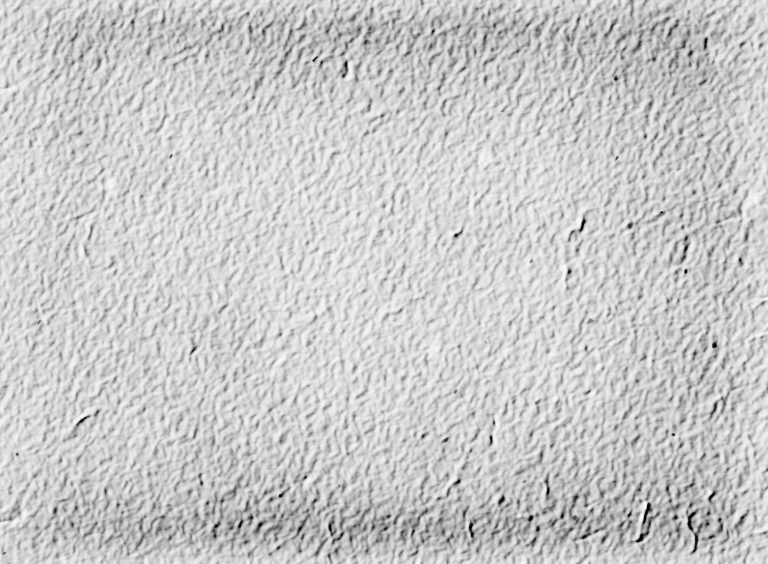
A Shadertoy shader for this texture:

```glsl
// Pale embossed plaster: slanted fine grain, scratches, pits and shaded borders.

const float BASE_DARKNESS = 0.145;            // darkness of the open middle
const float RELIEF_CONTRAST = 1.16;           // strength of the raking light
const vec2  LIGHT_STEP = vec2(-0.0028, 0.0013); // half distance towards the light
const float GRAIN_FREQ = 80.0;                // grains per canvas height
const vec2  GRAIN_STRETCH = vec2(0.78, 1.12); // along and across the grain
const float GRAIN_ANGLE = 1.1;
const float SCRATCH_CELL = 0.085;
const float SCRATCH_SHARE = 0.8;
const float SCRATCH_WIDTH = 0.0046;
const float MARK_CELL = 0.13;
const float PIT_SHARE = 0.28;
const float SMEAR_SHARE = 0.08;
const float TOP_SHADE = 0.13;
const float BOTTOM_SHADE = 0.19;
const float LEFT_SHADE = 0.03;
const float RIGHT_SHADE = 0.07;

vec2 hash22(vec2 p) {
    vec3 q = fract(p.xyx * vec3(0.1031, 0.1030, 0.0973));
    q += dot(q, q.yzx + 33.33);
    return fract((q.xx + q.yz) * q.zy);
}

// Turns v into a frame whose x axis points along the angle.
vec2 toFrame(vec2 v, float angle) {
    float c = cos(angle), s = sin(angle);
    return vec2(c * v.x + s * v.y, c * v.y - s * v.x);
}

float cornerSlope(vec2 cell, vec2 offset) {
    float a = 6.2832 * hash22(cell).x;
    return dot(vec2(cos(a), sin(a)), offset);
}

float gradientNoise(vec2 p) {
    vec2 i = floor(p), f = p - i;
    vec2 u = f * f * f * (f * (f * 6.0 - 15.0) + 10.0);
    vec2 x = vec2(1.0, 0.0);
    float low = mix(cornerSlope(i, f), cornerSlope(i + x, f - x), u.x);
    float high = mix(cornerSlope(i + x.yx, f - x.yx), cornerSlope(i + 1.0, f - 1.0), u.x);
    return mix(low, high, u.y);
}

// Wear is heaviest at the lower right.
float wear(vec2 uv) {
    float low = smoothstep(0.75, 0.45, uv.y);
    return 0.04 + low * mix(0.28, 0.96, smoothstep(0.4, 0.65, uv.x));
}

// Height of scattered crooked ridges and grooves.
float scratchHeight(vec2 p, float aspect) {
    vec2 home = floor(p / SCRATCH_CELL);
    float wobble = 0.011 * gradientNoise(p * 36.0);
    float broken = 0.8 + 1.1 * gradientNoise(p * 30.0 + 9.0);
    float height = 0.0;
    for (int j = -1; j <= 1; j++)
    for (int i = -1; i <= 1; i++) {
        vec2 cell = home + vec2(i, j);
        vec2 r = hash22(cell + 11.0), s = hash22(cell + 57.0);
        vec2 centre = (cell + r) * SCRATCH_CELL;
        if (s.x > SCRATCH_SHARE * wear(centre / vec2(aspect, 1.0))) continue;
        vec2 q = toFrame(p - centre, mix(0.2, 1.9, fract(s.y * 7.3)));
        q.y += wobble + 0.003 * sin(q.x * 70.0 + r.x * 6.28);
        float halfLength = SCRATCH_CELL * mix(0.06, 0.42, s.y);
        float d = length(vec2(max(abs(q.x) - halfLength, 0.0), q.y)) / SCRATCH_WIDTH;
        float side = r.x < 0.35 ? -1.0 : 1.0;
        height += side * mix(0.5, 1.4, r.y) * broken * exp(-d * d);
    }
    return height;
}

// Grain octaves plus scratches.
float surfaceHeight(vec2 p, float aspect) {
    vec2 warped = p + 0.006 * vec2(gradientNoise(p * 31.0), gradientNoise(p * 31.0 + 40.0));
    vec2 grain = toFrame(warped, GRAIN_ANGLE) * GRAIN_STRETCH * GRAIN_FREQ;
    float h = gradientNoise(grain);
    h += 0.50 * gradientNoise(toFrame(grain, 0.7) * 1.7 + 17.0);
    h += 0.14 * gradientNoise(toFrame(grain, 1.9) * 3.2 + 31.0);
    h += 0.60 * gradientNoise(toFrame(grain, 2.5) * 0.55 + 5.0);
    return h + scratchHeight(p, aspect);
}

// x: dark pits, y: pale smears.
vec2 scatteredMarks(vec2 p) {
    vec2 home = floor(p / MARK_CELL), marks = vec2(0.0);
    vec2 rough = p + 0.007 * gradientNoise(p * 70.0);
    for (int j = -1; j <= 1; j++)
    for (int i = -1; i <= 1; i++) {
        vec2 cell = home + vec2(i, j);
        vec2 r = hash22(cell + 83.0), s = hash22(cell + 131.0);
        vec2 q = toFrame(rough - (cell + r) * MARK_CELL, mix(0.6, 1.6, r.x));
        float pit = length(q * vec2(0.65, 1.0)) / mix(0.0025, 0.0055, s.y * s.y);
        float smear = length(q / vec2(0.022, 0.011));
        if (s.x < PIT_SHARE) marks.x += smoothstep(1.3, 0.4, pit) * mix(0.25, 0.75, r.y);
        else if (s.x > 1.0 - SMEAR_SHARE) marks.y += smoothstep(1.2, 0.3, smear);
    }
    return min(marks, 1.0);
}

// Shade that rises from an edge to a peak, then fades inwards.
float edgeBand(float d, float peak, float fade) {
    return smoothstep(-0.02, peak, d) * exp(-max(d - peak, 0.0) / fade);
}

float borderShade(vec2 uv) {
    vec2 inset = smoothstep(vec2(-0.03), vec2(0.12), min(uv, 1.0 - uv));
    float top = TOP_SHADE * edgeBand(1.0 - uv.y, 0.06, 0.08) * mix(0.6, 1.0, smoothstep(0.1, 0.4, uv.x));
    float bottom = BOTTOM_SHADE * edgeBand(uv.y, 0.07, 0.09) * mix(0.6, 1.0, smoothstep(0.05, 0.3, uv.x));
    float left = LEFT_SHADE * edgeBand(uv.x, 0.09, 0.07);
    float right = RIGHT_SHADE * edgeBand(1.0 - uv.x, 0.085, 0.11);
    return (top + bottom) * inset.x + (left + right) * inset.y;
}

void mainImage(out vec4 fragColor, in vec2 fragCoord) {
    vec2 uv = fragCoord / iResolution.xy;
    vec2 p = fragCoord / iResolution.y;
    float aspect = iResolution.x / iResolution.y;

    // Raking light from the upper left
    float relief = surfaceHeight(p + LIGHT_STEP, aspect) - surfaceHeight(p - LIGHT_STEP, aspect);
    float blotches = 0.2 * gradientNoise(p * 4.0 + 3.0) + 0.2 * gradientNoise(p * 11.0);

    float darkness = (BASE_DARKNESS + borderShade(uv)) * exp(RELIEF_CONTRAST * relief + blotches);
    vec2 marks = scatteredMarks(p);
    darkness = darkness * (1.0 - 0.65 * marks.y) + marks.x;
    fragColor = vec4(vec3(clamp(1.0 - darkness, 0.03, 0.99)), 1.0);
}
```
